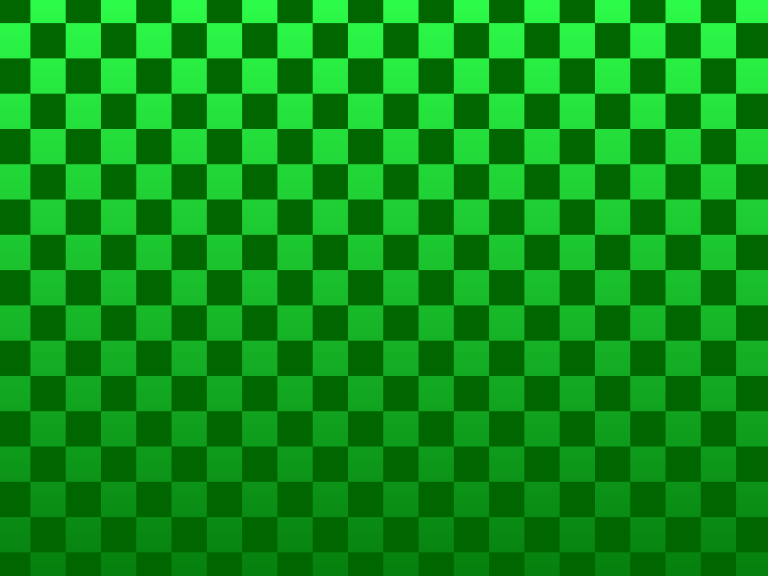
Give the GLSL for this pattern, as a Shadertoy shader.

```glsl
// Green checkerboard: flat dark squares alternating with squares lit by a vertical gradient.
#define CELLS_HIGH 16.325
#define FIRST_EDGE vec2(0.862, 0.670)
#define DARK_GREEN vec3(0.0, 0.40, 0.0)
#define LOW_GREEN vec3(0.022, 0.50, 0.055)
#define HIGH_GREEN vec3(0.175, 0.985, 0.285)

// Signed distance to the nearest cell edge; the sign alternates from cell to cell.
vec2 alternatingEdgeDistance(vec2 cell) {
    return 0.5 - abs(mod(cell + 0.5, 2.0) - 1.0);
}

// Antialiased checker: 0 on dark squares, 1 on lit squares.
float checker(vec2 cell, float pixelSize) {
    vec2 wave = clamp(2.0 * alternatingEdgeDistance(cell) / pixelSize, -1.0, 1.0);
    return 0.5 - 0.5 * wave.x * wave.y;
}

void mainImage(out vec4 fragColor, in vec2 fragCoord) {
    // Square cells, scaled by the canvas height
    float pixelSize = CELLS_HIGH / iResolution.y;
    vec2 cell = fragCoord * pixelSize - FIRST_EDGE;

    // The gradient runs over the whole canvas, not per cell
    vec3 litGreen = mix(LOW_GREEN, HIGH_GREEN, fragCoord.y / iResolution.y);

    fragColor = vec4(mix(DARK_GREEN, litGreen, checker(cell, pixelSize)), 1.0);
}
```
